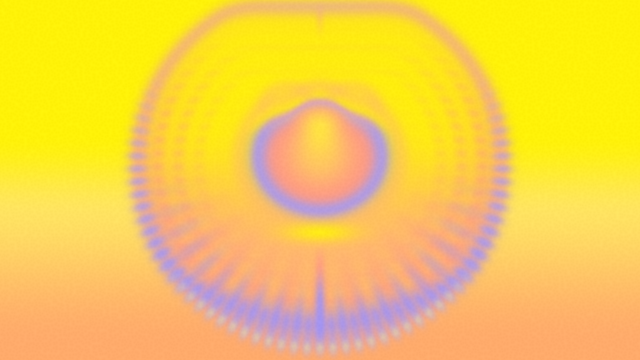
This background is drawn by a Shadertoy shader. Its source:

```glsl
// A translucent beaded orb with a blue-rimmed core, glowing over a yellow to orange sky.

// Lengths are in canvas heights, measured from the canvas centre.
const vec3 YELLOW   = vec3(1.00, 0.95, 0.03);
const vec3 CREAM    = vec3(1.00, 0.90, 0.38);
const vec3 ORANGE   = vec3(1.00, 0.67, 0.42);
const vec3 PEACH    = vec3(1.00, 0.73, 0.42);
const vec3 PINK     = vec3(1.00, 0.61, 0.51);
const vec3 LAVENDER = vec3(0.82, 0.66, 0.77);
const vec3 BLUE     = vec3(0.63, 0.58, 0.96);

const vec2  ORB_CENTER  = vec2(0.0, 0.049);
const float ORB_RADIUS  = 0.508;
const float ORB_TOP     = 0.433;   // flattened crown above the orb centre
const float RIM_WIDTH   = 0.026;
const float BEAD_COUNT  = 90.0;
const float ARC_PITCH   = 0.058;
const float ROW_PITCH   = 0.037;
const vec2  CORE_CENTER = vec2(0.0, 0.065);
const vec2  CORE_RADII  = vec2(0.172, 0.150);
const float CORE_WIDTH  = 0.025;
const float GRAIN       = 0.022;
const float TAU         = 6.2831853;

float bell(float x, float width) { x /= width; return exp(-x * x); }

float wave(float x) { return 0.5 + 0.5 * cos(x); }

float smoothMax(float a, float b, float k) {
    float h = max(k - abs(a - b), 0.0) / k;
    return max(a, b) + 0.25 * h * h * k;
}

vec2 hash2(vec2 p) {
    return fract(sin(vec2(dot(p, vec2(127.1, 311.7)), dot(p, vec2(269.5, 183.3)))) * 4375.85);
}

// Distance to the nearest scattered point
float cellular(vec2 p) {
    vec2 cell = floor(p);
    float nearest = 2.0;
    for (int j = -1; j <= 1; j++)
        for (int i = -1; i <= 1; i++) {
            vec2 c = cell + vec2(i, j);
            nearest = min(nearest, length(c + hash2(c) - p));
        }
    return nearest;
}

vec3 sky(float y) {
    vec3 c = mix(YELLOW, CREAM, smoothstep(0.13, -0.10, y));
    return mix(c, ORANGE, smoothstep(-0.04, -0.46, y));
}

vec3 paintOrb(vec3 color, vec2 p) {
    vec2 q = p - ORB_CENTER;
    float r = length(vec2(q.x, q.y * (q.y > 0.0 ? 1.045 : 1.0)));
    float depth = -smoothMax(r - ORB_RADIUS, q.y - ORB_TOP, 0.03);
    float rise = q.y / max(r, 0.001);
    float angle = atan(q.x, -q.y);
    float low = smoothstep(0.05, -0.75, rise);
    float bottom = smoothstep(0.55, 1.0, -rise);
    float inside = smoothstep(-0.025, 0.025, depth);
    float beads = wave(angle * BEAD_COUNT);

    // Body: yellow crown sinking into peach, with a warm shell
    vec3 body = mix(YELLOW, PEACH, smoothstep(0.15, -0.19, p.y));
    float shell = exp(-max(depth, 0.0) / 0.10);
    float sides = smoothstep(0.42, 0.05, p.y);
    body = mix(body, PINK, shell * mix(0.18, 0.62, sides));

    // Nested arcs crossed by rows, then rays fanning to the floor
    float arcs = wave(TAU * depth / ARC_PITCH);
    float rows = wave(TAU * p.y / ROW_PITCH);
    float lattice = arcs * mix(0.35, 1.0, rows) * smoothstep(0.28, 0.03, depth);
    body = mix(body, PINK, lattice * 0.42 * smoothstep(0.48, 0.10, p.y));
    float rays = wave(angle * 26.0) * low * smoothstep(0.30, 0.10, depth);
    body = mix(body, PINK, 0.45 * rays);
    float streaks = wave(angle * 45.0) * low * bell(depth - 0.075, 0.06);
    body = mix(body, BLUE, 0.40 * streaks);

    // Stems along the axis
    float stem = bell(p.x, 0.013) * smoothstep(-0.17, -0.25, p.y);
    body = mix(body, mix(PINK, BLUE, smoothstep(-0.23, -0.34, p.y)), 0.8 * stem);
    body = mix(body, PEACH, 0.5 * bell(p.x, 0.012) * smoothstep(0.38, 0.47, p.y));
    color = mix(color, body, inside);

    // Rim: pink above, lavender beads on the flanks, a blue pool below
    float rim = bell(depth, RIM_WIDTH);
    vec3 rimColor = mix(mix(PEACH, PINK, 0.65), LAVENDER, 0.3 + 0.2 * bell(p.x, 0.2));
    color = mix(color, rimColor, 0.68 * rim);
    float flank = smoothstep(0.55, -0.15, rise);
    color = mix(color, mix(LAVENDER, BLUE, 0.45), rim * beads * flank * 0.75);
    float pool = bell(depth - 0.055 * bottom, mix(0.026, 0.042, bottom)) * low;
    color = mix(color, BLUE, pool * mix(0.62, 0.82, beads));
    float pearls = bell(depth + 0.008, 0.016) * beads * smoothstep(0.5, 0.8, -rise);
    return mix(color, vec3(0.92, 0.82, 0.62), 0.65 * pearls);
}

vec3 paintCore(vec3 color, vec2 p) {
    vec2 q = p - CORE_CENTER;
    float dent = 0.014 * bell(abs(q.x) - 0.085, 0.045) * smoothstep(0.04, 0.10, q.y);
    float d = (length(q / CORE_RADII) - 1.0) * CORE_RADII.y + dent;
    float top = smoothstep(0.05, 0.13, q.y);

    // Halo, upper petals and the yellow crescent beneath
    color = mix(color, PEACH, 0.50 * bell(d - 0.045, 0.025));
    float petals = bell(length(vec2(abs(p.x) - 0.09, p.y - 0.19)) - 0.07, 0.022);
    color = mix(color, PEACH, 0.35 * petals * smoothstep(0.15, 0.23, p.y));
    color = mix(color, YELLOW, 0.85 * bell(p.x, 0.10) * bell(p.y + 0.145, 0.028));

    // Warm fill with a yellow lamp near the crown
    vec3 fill = mix(PEACH, PINK, smoothstep(-0.13, -0.03, d));
    vec2 lamp = p - vec2(0.0, 0.145);
    lamp.y *= lamp.y < 0.0 ? 0.6 : 1.0;
    fill = mix(fill, vec3(1.0, 0.90, 0.25), 0.95 * bell(length(lamp), 0.055));
    color = mix(color, fill, smoothstep(0.02, -0.02, d));

    // Blue outline, thinner and pinker at the peak
    vec3 edge = mix(mix(BLUE, LAVENDER, 0.25), mix(PINK, LAVENDER, 0.75), top);
    return mix(color, edge, 0.92 * bell(d, mix(CORE_WIDTH, 0.015, top)));
}

void mainImage(out vec4 fragColor, in vec2 fragCoord) {
    vec2 p = (fragCoord - 0.5 * iResolution.xy) / iResolution.y;
    vec3 color = paintCore(paintOrb(sky(p.y), p), p);
    color += GRAIN * (cellular(p * 110.0) - 0.5);
    fragColor = vec4(clamp(color, 0.0, 1.0), 1.0);
}
```
